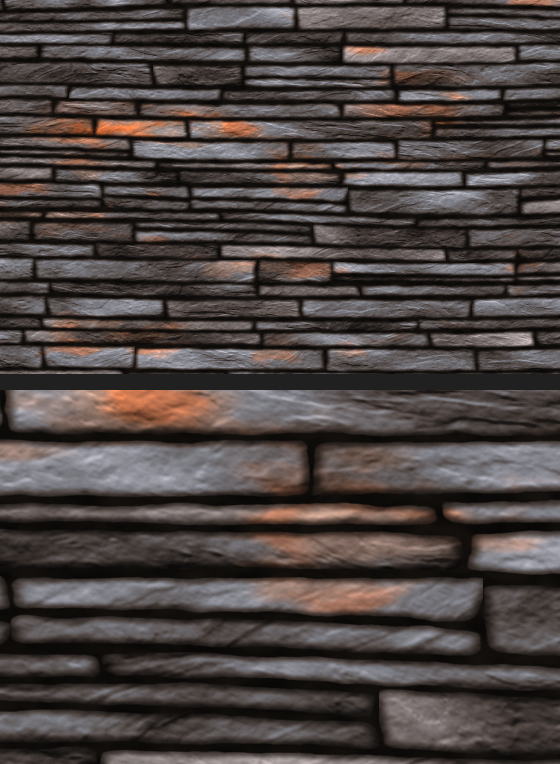
Top, the full canvas; bottom, a detail of the centre.
Write a WebGL 1 fragment shader that draws this texture.

```glsl
precision highp float;
// Dry-stacked slate wall: long thin rough slabs, black gaps and a few rust stains
uniform vec2 u_resolution;

const float ROWS = 21.0;

float hash(vec2 c) {
  return fract(sin(dot(c, vec2(127.1, 311.7))) * 43758.5);
}

float noise(vec2 p) {
  vec2 i = floor(p), f = fract(p);
  f = f * f * (3.0 - 2.0 * f);
  return mix(mix(hash(i), hash(i + vec2(1.0, 0.0)), f.x),
             mix(hash(i + vec2(0.0, 1.0)), hash(i + 1.0), f.x), f.y);
}

float fbm(vec2 p) {
  float sum = 0.0, amp = 0.5;
  for (int i = 0; i < 5; i++) {
    sum += amp * noise(p);
    p = mat2(1.9, 0.5, -0.5, 1.9) * p + 17.3;
    amp *= 0.5;
  }
  return sum;
}

float smoothMin(float a, float b, float k) {
  float h = max(k - abs(a - b), 0.0) / k;
  return min(a, b) - h * h * k * 0.25;
}

// Irregular boundaries between rows and between slabs of one row
float rowEdge(float k) { return k + 0.6 * hash(vec2(k, 3.0)); }
float jointEdge(float k, float row) { return k + 0.65 * hash(vec2(k, row + 40.0)); }

// Cleaved rock: broad swells broken into thin ledges, plus fine grain
float relief(vec2 p, float seed) {
  vec2 q = p * vec2(10.0, 24.0) + seed * 37.0;
  q += 1.3 * noise(q * 0.7 + 5.0);
  float swell = fbm(q);
  float t = swell * 5.0;
  float ledges = (floor(t) + smoothstep(0.55, 1.0, fract(t))) / 5.0;
  return mix(swell, ledges, 0.5) + 0.16 * fbm(p * vec2(75.0, 120.0) + seed);
}

void main() {
  vec2 p = gl_FragCoord.xy / u_resolution.y;
  float pixel = 1.0 / u_resolution.y;

  // Row, gently bent along its length
  float y = p.y * ROWS + 0.5 * (noise(vec2(p.x * 1.7, p.y * 5.0)) - 0.5);
  float row = floor(y);
  if (y < rowEdge(row)) row -= 1.0;
  float bottom = rowEdge(row), top = rowEdge(row + 1.0);

  // Slab within the row
  float x = p.x / 0.42 + 7.0 * hash(vec2(row, 9.0));
  float cell = floor(x);
  if (x < jointEdge(cell, row)) cell -= 1.0;
  float left = jointEdge(cell, row), right = jointEdge(cell + 1.0, row);
  float u = (x - left) / (right - left);
  vec2 id = vec2(cell, row);

  // Some thick slabs are two thin ones with a sloping seam
  if (top - bottom > 0.95 && hash(id + 5.3) > 0.6) {
    float seam = 0.37 + 0.26 * hash(id + 2.1) + 0.3 * (u - 0.5) * (hash(id + 8.4) - 0.5);
    float cut = mix(bottom, top, seam);
    if (y < cut) {
      top = cut;
    } else {
      bottom = cut;
      id += 0.37;
    }
  }
  float seed = hash(id + 1.7);
  float v = (y - bottom) / (top - bottom);

  // Distance inside the slab, with tilted, chipped edges and slanted ends
  float insetLow = 0.0005 + 0.006 * mix(hash(id + 11.0), hash(id + 12.0), u);
  float insetHigh = 0.0005 + 0.006 * mix(hash(id + 13.0), hash(id + 14.0), u);
  float dy = min((y - bottom) / ROWS - insetLow, (top - y) / ROWS - insetHigh);
  float slant = (v - 0.5) * 0.024;
  float dx = min((x - left) * 0.42 + slant * (hash(id + 15.0) - 0.5),
                 (right - x) * 0.42 + slant * (hash(id + 16.0) - 0.5)) - 0.002;
  float d = smoothMin(dy, dx * 0.65, 0.008);
  d += 0.007 * (fbm(p * vec2(28.0, 45.0) + seed * 20.0) - 0.5);

  // Light from the upper left over the relief
  float slope = relief(p, seed) - relief(p + vec2(-0.001, 0.003), seed);
  float patches = fbm(p * vec2(6.0, 15.0) + seed * 53.0) - 0.48;
  float tone = 0.29 + 0.19 * hash(id + 21.0) + 0.7 * patches + 1.5 * slope;
  tone += 0.12 * (v - 0.5) + 0.06 * (noise(p * vec2(170.0, 230.0)) - 0.5);
  tone = clamp(tone, 0.09, 0.76);
  tone *= mix(0.35, 1.0, smoothstep(0.0, 0.008, d));

  // Warm shadows and bluish highlights, some slabs browner
  float cool = smoothstep(0.18, 0.52, tone) * (1.0 - 0.5 * step(0.78, hash(id + 25.0)));
  vec3 color = tone * mix(vec3(1.13, 0.98, 0.92), vec3(0.98, 0.985, 1.045), cool);

  // Rust stains two slabs heavily and leaves traces elsewhere
  float slabY = 0.5 * (bottom + top) / ROWS;
  vec2 a = (vec2(p.x, slabY) - vec2(0.37, 0.68)) / vec2(0.28, 0.03);
  vec2 b = (vec2(p.x, slabY) - vec2(1.12, 0.69)) / vec2(0.18, 0.028);
  float stain = fbm(p * vec2(11.0, 26.0) + 61.0);
  float rust = (exp(-dot(a, a)) + exp(-dot(b, b))) * smoothstep(0.28, 0.52, stain);
  rust += 0.5 * smoothstep(0.6, 0.72, fbm(p * vec2(5.0, 14.0) + 83.0));
  vec3 rustTint = mix(vec3(1.32, 0.93, 0.72), vec3(1.7, 0.88, 0.48), smoothstep(0.4, 0.65, stain));
  color = mix(color, tone * rustTint, clamp(rust, 0.0, 1.0));

  // Deep gaps with a little earthy debris
  vec3 gap = vec3(0.06, 0.05, 0.04) * (0.3 + 1.3 * fbm(p * vec2(40.0, 70.0)));
  color = mix(gap, color, smoothstep(-pixel, pixel, d));
  gl_FragColor = vec4(color, 1.0);
}
```
